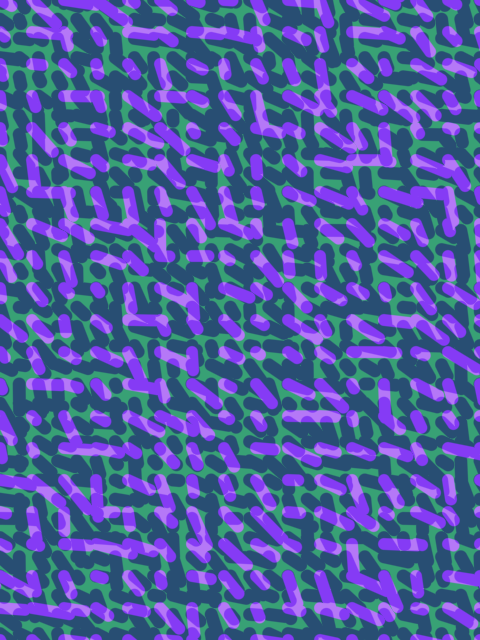
Give the GLSL for this pattern, as a WebGL 2 fragment shader.

```glsl
#version 300 es
precision highp float;

// Two layers of round-capped strokes on a green ground. Each stroke starts on
// a grid point and runs right and down by a random angle and length. The top
// layer is translucent: lighter over the ground, deeper over the lower strokes.

uniform vec2 u_resolution;
out vec4 outColor;

const float HALF_PI = 1.5707963;
const float EDGE = 0.0018; // half width of the soft edge, in canvas widths

const vec3 GROUND = vec3(0.22, 0.63, 0.46);
const vec3 LOWER_STROKE = vec3(0.155, 0.305, 0.45);
const vec3 UPPER_ON_GROUND = vec3(0.71, 0.47, 0.97);
const vec3 UPPER_ON_STROKE = vec3(0.52, 0.23, 0.96);

float hash(vec2 cell, float seed) {
    return fract(sin(dot(cell, vec2(127.1, 311.7)) + seed * 74.7) * 43758.5453);
}

// Distance from p to a capsule running from the origin to tip
float capsule(vec2 p, vec2 tip, float radius) {
    float along = clamp(dot(p, tip) / dot(tip, tip), 0.0, 1.0);
    return length(p - tip * along) - radius;
}

// Coverage of one stroke layer; lengths and radius are in grid cells
float strokes(vec2 p, float columns, vec2 lengths, float radius, float seed) {
    vec2 q = p * columns;
    vec2 cell = floor(q);
    float nearest = 1e3;
    // Strokes head right and down, so search the starts above and to the left
    for (int y = 0; y <= 2; y++) {
        for (int x = -1; x <= 1; x++) {
            vec2 start = cell + vec2(x, y);
            float angle = HALF_PI * hash(start, seed);
            float size = mix(lengths.x, lengths.y, hash(start, seed + 1.0));
            vec2 tip = size * vec2(cos(angle), -sin(angle));
            nearest = min(nearest, capsule(q - start, tip, radius));
        }
    }
    return 1.0 - smoothstep(-EDGE, EDGE, nearest / columns);
}

void main() {
    // Canvas widths, measured from the top left corner
    vec2 p = (gl_FragCoord.xy - vec2(0.0, u_resolution.y)) / u_resolution.x;

    float lower = strokes(p, 25.0, vec2(0.2, 1.4), 0.335, 3.0);
    float upper = strokes(p, 15.0, vec2(0.15, 1.2), 0.185, 8.0);

    vec3 base = mix(GROUND, LOWER_STROKE, lower);
    vec3 tint = mix(UPPER_ON_GROUND, UPPER_ON_STROKE, lower);
    outColor = vec4(mix(base, tint, upper), 1.0);
}
```
